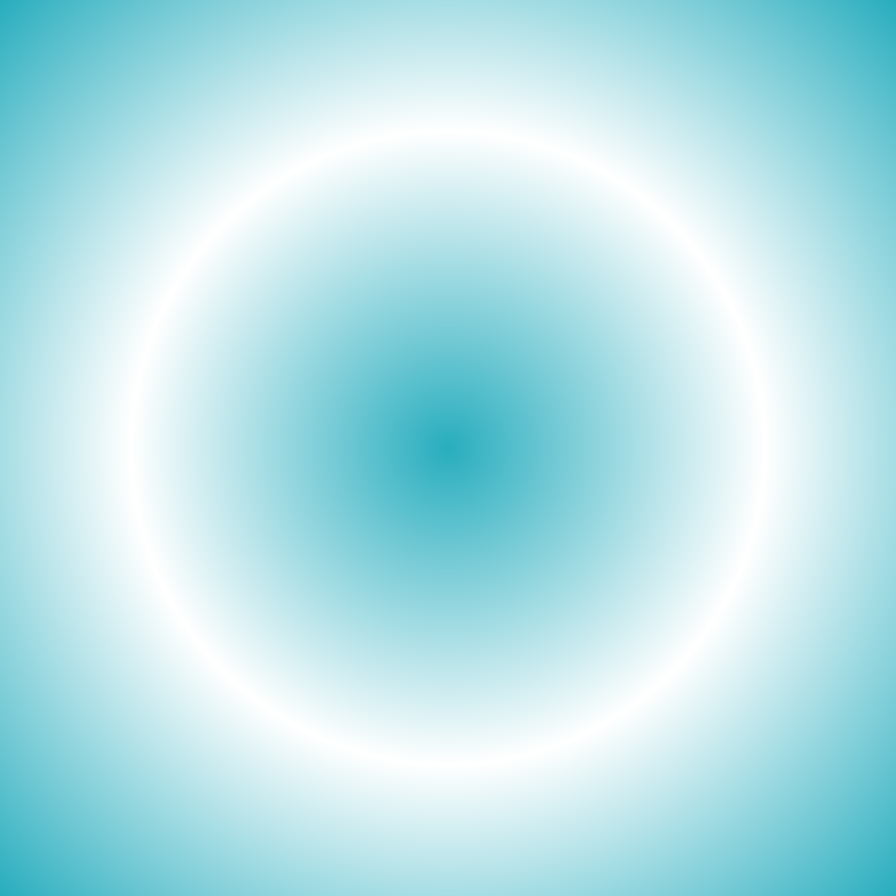
Write a Shadertoy shader that draws this background.

```glsl
// A soft white ring on teal: a radial gradient that runs from teal at the
// centre to white halfway out, then back to teal at the corners.
// The blend is a mirrored linear ramp of the distance from the centre.

void mainImage(out vec4 fragColor, in vec2 fragCoord) {
    // Distance from the centre: 0 in the middle, 1 at the corners
    vec2 centered = 2.0 * fragCoord / iResolution.xy - 1.0;
    float radius = length(centered) / sqrt(2.0);

    // White peaks on the ring at half radius and fades evenly to both sides
    float whiteness = 1.0 - abs(2.0 * radius - 1.0);

    vec3 teal = vec3(0.157, 0.678, 0.745);
    fragColor = vec4(mix(teal, vec3(1.0), whiteness), 1.0);
}
```
